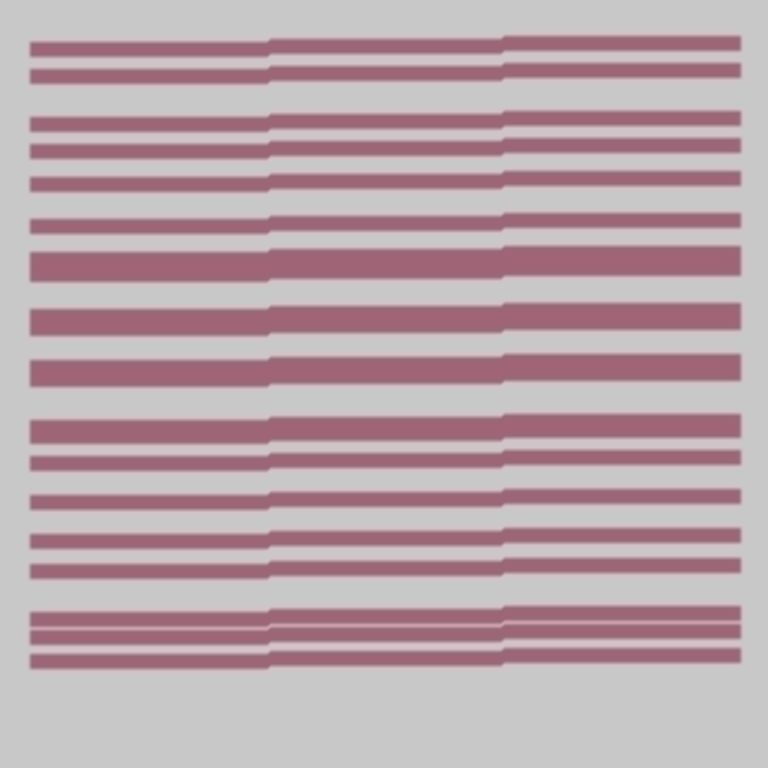
Give the GLSL for this pattern, as a three.js fragment shader.

```glsl
// Stack of seventeen plum bars on pale grey, stepping up twice from left to right.
varying vec2 vUv;

const float UNITS = 256.0;        // layout units across the canvas
const vec3 PAPER = vec3(0.784);
const vec3 INK = vec3(0.627, 0.392, 0.467);
const vec3 LUMA = vec3(0.299, 0.587, 0.114);

const float LEFT = 10.0;
const float RIGHT = 247.0;
const float FIRST_STEP = 89.7;
const float SECOND_STEP = 167.6;
const float STEP_RISE = 1.0;
const float EDGE_BLUR = 1.0;      // half-width of the tonal edge
const float TINT_BLUR = 2.8;      // half-width of the wider colour halo

const float FIRST_TOP = 14.0;     // measured down from the upper edge
const float FIRST_HEIGHT = 5.0;

// Gap above, and height of, each bar after the first, from top to bottom
const mat4 GAPS = mat4(
   4.0, 11.0,  4.0,  6.0,
   9.0,  6.0,  9.0,  8.0,
  11.0,  4.0,  8.0,  8.0,
   5.0, 11.0,  1.0,  3.0);
const mat4 HEIGHTS = mat4(
   5.0,  5.0,  5.0,  5.0,
   5.0, 10.0,  9.0,  9.0,
   8.0,  5.0,  5.0,  5.0,
   5.0,  5.0,  5.0,  5.0);

float softStep(float edge, float x, float blur) {
  return smoothstep(edge - blur, edge + blur, x);
}

float band(float start, float end, float x, float blur) {
  return softStep(start, x, blur) - softStep(end, x, blur);
}

// Tone coverage in x, tint coverage in y
vec2 barCoverage(float top, float height, float depth) {
  return vec2(band(top, top + height, depth, EDGE_BLUR),
              band(top, top + height, depth, TINT_BLUR));
}

void main() {
  float across = vUv.x * UNITS;
  float depth = (1.0 - vUv.y) * UNITS;

  // Two small rises split every bar into three sections
  depth += STEP_RISE * (softStep(FIRST_STEP, across, EDGE_BLUR)
                      + softStep(SECOND_STEP, across, EDGE_BLUR));

  // Add up the bars from top to bottom
  vec2 coverage = barCoverage(FIRST_TOP, FIRST_HEIGHT, depth);
  float top = FIRST_TOP + FIRST_HEIGHT;
  for (int group = 0; group < 4; group++) {
    for (int bar = 0; bar < 4; bar++) {
      float height = HEIGHTS[group][bar];
      top += GAPS[group][bar];
      coverage += barCoverage(top, height, depth);
      top += height;
    }
  }

  // Trim the ends
  coverage *= vec2(band(LEFT, RIGHT, across, EDGE_BLUR),
                   band(LEFT, RIGHT, across, TINT_BLUR));
  coverage = clamp(coverage, 0.0, 1.0);

  // Darken sharply, tint softly
  vec3 inkGrey = vec3(dot(INK, LUMA));
  vec3 color = mix(PAPER, inkGrey, coverage.x) + (INK - inkGrey) * coverage.y;
  gl_FragColor = vec4(color, 1.0);
}
```
